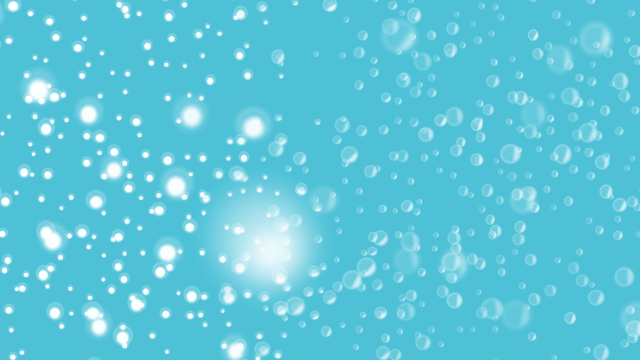
Give the GLSL for this background, as a Shadertoy shader.

```glsl
// Draws glossy air bubbles and a soft white glow in clear turquoise water.

const vec3 WATER = vec3(0.305, 0.757, 0.843);
const vec3 LIGHT = vec3(0.975, 0.995, 1.0);
const vec2 GLOW_CENTRE = vec2(0.755, 0.300);
const vec2 HALO_CENTRE = vec2(0.725, 0.345);
const float GLOW_RADIUS = 0.105;
const float HALO_RADIUS = 0.205;
const float BODY_ALPHA = 0.19;
const float RIM_ALPHA = 0.24;
const float GLINT_ALPHA = 0.95;
const float CLUMP_SCALE = 4.5;

float hash(vec2 p) {
    return fract(sin(dot(p, vec2(127.1, 311.7))) * 43758.5453);
}

float valueNoise(vec2 p) {
    vec2 i = floor(p);
    vec2 f = fract(p);
    f = f * f * (3.0 - 2.0 * f);
    float low = mix(hash(i), hash(i + vec2(1.0, 0.0)), f.x);
    float high = mix(hash(i + vec2(0.0, 1.0)), hash(i + vec2(1.0, 1.0)), f.x);
    return mix(low, high, f.y);
}

// 1 inside the edge, 0 outside, with a soft band around it
float softDisc(float d, float edge, float blur) {
    return 1.0 - smoothstep(edge - blur, edge + blur, d);
}

// Opacity of one bubble; q is scaled so that its outline is at length 1
float bubble(vec2 q, float blur, float side, float seed) {
    float d = length(q);
    float turn = mix(-1.6, -0.15, side) + (seed - 0.5) * 0.7;
    vec2 lightDir = vec2(cos(turn), sin(turn));
    float disc = softDisc(d, 1.0, blur);

    // Thin skin, more visible on the clear bubbles at the right
    float rim = smoothstep(0.62, 0.95, d) * mix(0.35, 1.0, side);
    float skin = disc * (BODY_ALPHA + RIM_ALPHA * rim * (1.0 - blur));

    // Round hot core at the left, half-moon glint at the right
    float core = softDisc(length(q - lightDir * 0.2), 0.57, 0.16 + 0.35 * blur);
    float moon = smoothstep(0.0, 0.35 + blur, dot(q, lightDir) - 0.08)
               * softDisc(d, 0.8, 0.14 + 0.3 * blur);
    float glint = mix(core, moon * mix(1.0, 0.65, seed), smoothstep(0.1, 0.7, side));
    return clamp(skin + glint * GLINT_ALPHA * mix(1.0, 0.72, side), 0.0, 1.0);
}

// Share of water left uncovered by one layer of scattered bubbles
float layerClearness(vec2 p, float cell, float chance, vec2 sizes, float blur, float width, float salt) {
    float clearness = 1.0;
    vec2 home = floor(p / cell);
    for (int y = -1; y <= 1; y++) {
        for (int x = -1; x <= 1; x++) {
            vec2 id = home + vec2(x, y);
            vec2 key = id + salt;
            vec2 jitter = vec2(hash(key + 3.1), hash(key + 7.7));
            vec2 centre = (id + 0.12 + 0.76 * jitter) * cell;
            float clump = valueNoise(centre * CLUMP_SCALE + 5.0);
            if (hash(key) > chance * (0.45 + 1.1 * clump)) continue;

            float pick = hash(key + 13.3);
            float radius = mix(sizes.x, sizes.y, pick * pick);
            float seed = hash(key + 19.9);
            float side = smoothstep(0.2, 0.72, centre.x / width + 0.12 * (seed - 0.5));
            float edge = max(blur * mix(0.7, 1.3, seed), 0.8 / (radius * iResolution.y));
            vec2 q = (p - centre) / radius;
            q.x *= mix(0.92, 1.1, hash(key + 29.3));
            float fade = mix(1.0, mix(0.55, 1.0, hash(key + 37.1)), side);
            clearness *= 1.0 - fade * bubble(q, min(edge, 0.6), side, seed);
        }
    }
    return clearness;
}

void mainImage(out vec4 fragColor, in vec2 fragCoord) {
    vec2 p = fragCoord / iResolution.y;
    float width = iResolution.x / iResolution.y;

    // Bubbles: near and blurred, middle, far and small
    float clearness = layerClearness(p, 0.200, 0.36, vec2(0.034, 0.050), 0.34, width, 11.0);
    clearness *= layerClearness(p, 0.100, 0.50, vec2(0.017, 0.030), 0.13, width, 47.0);
    clearness *= layerClearness(p, 0.054, 0.55, vec2(0.008, 0.017), 0.16, width, 83.0);

    // Large glow with a bright heart and a wide pale halo
    float heart = length(p - GLOW_CENTRE) / GLOW_RADIUS;
    float halo = length(p - HALO_CENTRE) / HALO_RADIUS;
    clearness *= 1.0 - 0.88 * exp(-heart * heart * 1.5);
    clearness *= 1.0 - 0.42 * (1.0 - smoothstep(0.25, 1.0, halo));

    fragColor = vec4(mix(LIGHT, WATER, clearness), 1.0);
}
```
